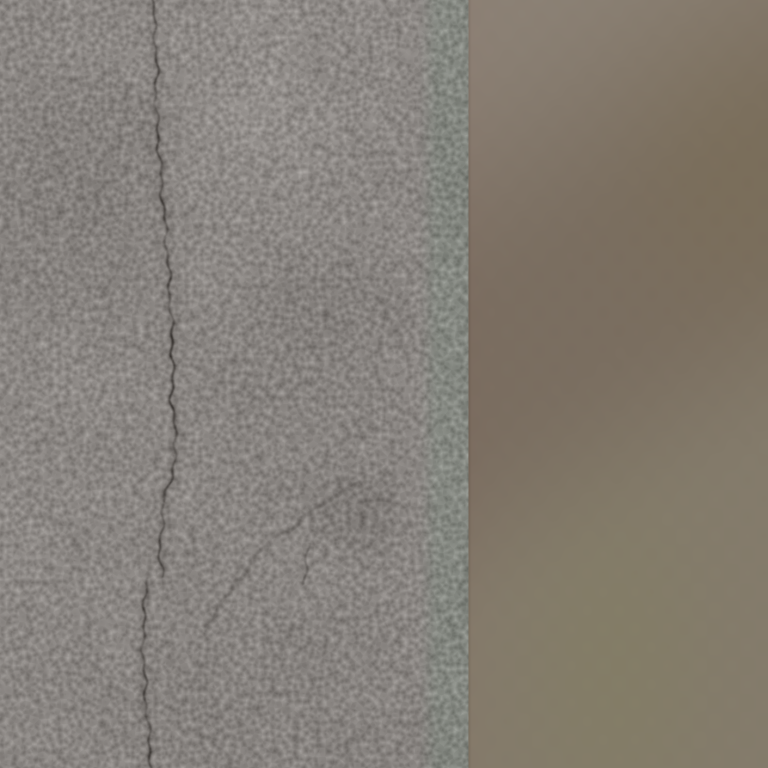
Give the GLSL for this texture, as a WebGL 2 fragment shader.

```glsl
#version 300 es
precision highp float;
// Cracked grey plaster wall with a pale green rim beside a smooth, blurred brown panel.

#define PANEL_EDGE 0.610
#define RIM_START 0.556
#define GRAIN_CELLS 125.0
#define GRAIN_AMOUNT 0.115
#define MOTTLE_AMOUNT 0.009
#define CRACK_WIDTH 0.0022
#define CRACK_DEPTH 0.19

uniform vec2 u_resolution;
out vec4 fragColor;

const vec3 PLASTER = vec3(0.542, 0.525, 0.512);
const vec3 RIM = vec3(0.515, 0.528, 0.502);
const vec3 BROWN_DARK = vec3(0.478, 0.430, 0.378);
const vec3 BROWN_LIGHT = vec3(0.545, 0.505, 0.458);
const vec3 BROWN_OLIVE = vec3(0.516, 0.482, 0.420);

// Crack paths, from top to bottom
const vec2 UPPER[11] = vec2[11](
  vec2(0.198, 1.01), vec2(0.204, 0.92), vec2(0.203, 0.86), vec2(0.210, 0.765),
  vec2(0.219, 0.66), vec2(0.225, 0.545), vec2(0.224, 0.48), vec2(0.230, 0.41),
  vec2(0.214, 0.35), vec2(0.208, 0.29), vec2(0.211, 0.25));
const vec2 LOWER[5] = vec2[5](
  vec2(0.191, 0.245), vec2(0.186, 0.17), vec2(0.189, 0.10), vec2(0.193, 0.05),
  vec2(0.198, -0.01));
const vec2 BRANCH[4] = vec2[4](
  vec2(0.465, 0.372), vec2(0.390, 0.323), vec2(0.340, 0.285), vec2(0.268, 0.186));

vec2 hash2(vec2 cell) {
  vec3 h = fract(cell.xyx * vec3(0.1031, 0.1030, 0.0973));
  h += dot(h, h.yzx + 33.33);
  return fract((h.xx + h.yz) * h.zy);
}

// Distance to the nearest scattered point
float cellular(vec2 p) {
  vec2 cell = floor(p), f = p - cell;
  float nearest = 4.0;
  for (int j = -1; j <= 1; j++)
    for (int i = -1; i <= 1; i++) {
      vec2 o = vec2(i, j);
      vec2 d = o + hash2(cell + o + 40.0) - f;
      nearest = min(nearest, dot(d, d));
    }
  return sqrt(nearest);
}

float segment(vec2 p, vec2 a, vec2 b) {
  vec2 ab = b - a;
  return length(p - a - ab * clamp(dot(p - a, ab) / dot(ab, ab), 0.0, 1.0));
}

float blob(vec2 p, vec2 center, vec2 radius) {
  vec2 d = (p - center) / radius;
  return exp(-dot(d, d));
}

float mottle(vec2 p) {
  float sum = 0.0, gain = 1.0;
  for (int i = 0; i < 4; i++) {
    p = mat2(0.8, 0.6, -0.6, 0.8) * p * 1.7 + 3.1;
    sum += gain * sin(p.x + 1.6 * sin(p.y)) * sin(p.y + 1.3 * cos(p.x));
    gain *= 0.75;
  }
  return sum;
}

float line(float d, float width) { return exp(-d * d / (width * width)); }

vec3 plaster(vec2 p) {
  // Broad light and dark patches
  float tone = MOTTLE_AMOUNT * mottle(p * 9.0);
  tone += 0.025 * blob(p, vec2(0.33, 0.88), vec2(0.13, 0.22));
  tone -= 0.030 * blob(p, vec2(0.10, 0.74), vec2(0.13, 0.13));
  tone -= 0.028 * blob(p, vec2(0.40, 0.57), vec2(0.10, 0.12));
  tone -= 0.045 * blob(p, vec2(0.46, 0.33), vec2(0.07, 0.06));
  tone -= 0.022 * blob(p, vec2(0.35, 0.05), vec2(0.20, 0.16));

  // Fine grain from opposed cell fields
  vec2 g = p * GRAIN_CELLS;
  float grain = cellular(g) - cellular(g.yx * 0.83 + 17.0);
  tone += GRAIN_AMOUNT * grain;

  // Cracks with wandering edges and uneven depth
  vec2 q = p + 0.0016 * vec2(sin(p.y * 95.0) + sin(p.y * 213.0), sin(p.x * 120.0));
  float main_d = 1.0, branch_d = 1.0;
  for (int i = 0; i < 10; i++) main_d = min(main_d, segment(q, UPPER[i], UPPER[i + 1]));
  for (int i = 0; i < 4; i++) main_d = min(main_d, segment(q, LOWER[i], LOWER[i + 1]));
  for (int i = 0; i < 3; i++) branch_d = min(branch_d, segment(q, BRANCH[i], BRANCH[i + 1]));
  float depth = 0.75 + 0.25 * sin(p.y * 71.0) + 0.45 * blob(p, vec2(0.22, 0.52), vec2(0.1, 0.05));
  tone -= CRACK_DEPTH * depth * line(main_d, CRACK_WIDTH);
  tone -= 0.03 * line(main_d, CRACK_WIDTH * 4.0);
  tone -= 0.075 * line(branch_d, CRACK_WIDTH * 1.5);
  tone -= 0.10 * line(segment(q, vec2(0.403, 0.29), vec2(0.395, 0.24)), CRACK_WIDTH);

  float rim = smoothstep(RIM_START - 0.014, RIM_START + 0.016, p.x);
  return mix(PLASTER, RIM, rim) + tone;
}

vec3 panel(vec2 p) {
  // Slanted soft bands: light above, dark middle, olive below
  float t = p.y - 0.6 * (p.x - PANEL_EDGE);
  vec3 color = mix(BROWN_OLIVE, BROWN_DARK, smoothstep(0.15, 0.46, t));
  color = mix(color, BROWN_LIGHT, smoothstep(0.56, 0.98, t));
  color += vec3(-0.002, 0.006, -0.018) * blob(p, vec2(0.80, 0.13), vec2(0.12, 0.22));
  color += vec3(0.0, 0.0, -0.022) * blob(p, vec2(0.97, 0.78), vec2(0.16, 0.2));
  color += vec3(0.004, -0.008, -0.004) * exp(-(p.x - PANEL_EDGE) / 0.025);
  return color + 0.002 * sin(p.x * 150.0) * sin(p.y * 130.0);
}

void main() {
  vec2 p = gl_FragCoord.xy / u_resolution;
  float soft = 0.75 / u_resolution.x;
  float side = smoothstep(PANEL_EDGE - soft, PANEL_EDGE + soft, p.x);
  vec3 color = mix(plaster(p), panel(p), side);
  color -= 0.03 * line(p.x - PANEL_EDGE - 0.001, 0.002);
  fragColor = vec4(color, 1.0);
}
```
